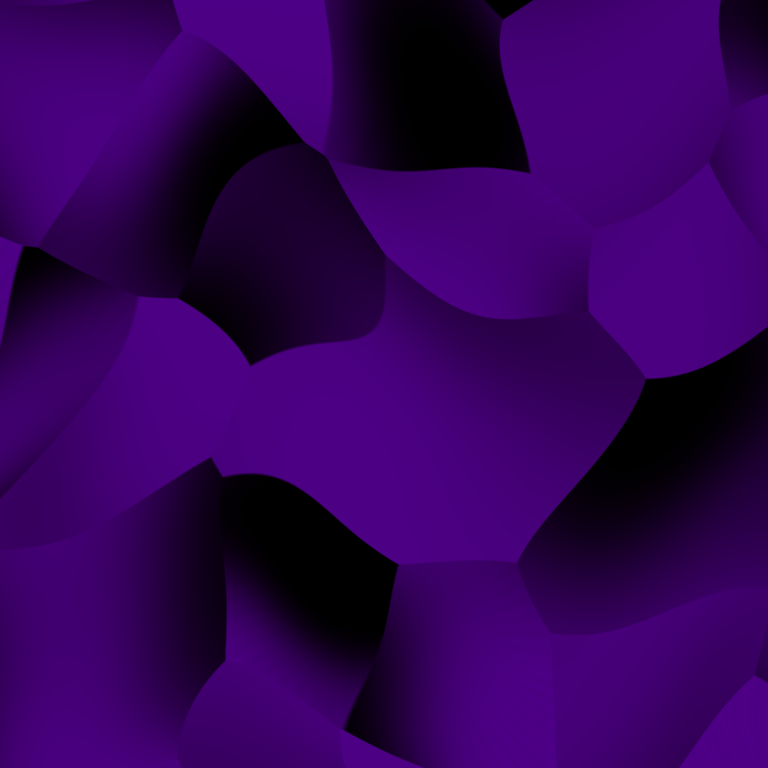
Reproduce this background procedurally as a Shadertoy shader.

```glsl
// Dark violet patchwork: bent, crisp-edged cells of very unequal size, each
// filled with its own soft shading that sinks to black in places.
// Weighted cellular noise makes the cells; layered sines bend and shade them.

#define SCALE 3.8        // cell grid lines per canvas height
#define WEIGHT 0.48      // how much large cells swallow small ones
#define BEND 0.20        // curvature of the borders
#define CELL_SHIFT 1.15  // brightness spread between cells
#define SHADE 0.85       // strength of the shading inside a cell
#define RANGE 1.4        // spread of the summed shading
#define TONE_POWER 2.6   // higher favours the bright tones
#define STREAK 0.014     // faint rays in some cells
#define SEED vec2(7.0, 3.0)
#define VIOLET vec3(0.300, 0.0, 0.520)

vec4 hash4(vec2 p) {
    vec4 q = fract(p.xyxy * vec4(0.1031, 0.1030, 0.0973, 0.1099));
    q += dot(q, q.wzxy + 33.33);
    return fract((q.xxyz + q.yzzw) * q.zywx);
}

vec2 bend(vec2 p) {
    p += BEND * sin(p.yx * 2.1 + vec2(0.4, 2.3));
    return p + 0.3 * BEND * sin(p.yx * 4.7 + vec2(1.9, 5.1));
}

vec2 sitePosition(vec2 id) {
    return id + 0.06 + 0.88 * hash4(id + SEED).xy;
}

// Brightness of cell "id" at p: directional waves around a cell level
float cellTone(vec2 id, vec2 p) {
    vec4 h = hash4(id + SEED + 41.0);
    vec2 q = p - sitePosition(id);
    float angle = 6.2832 * h.x;
    vec2 dir = vec2(cos(angle), sin(angle));
    float along = dot(q, dir);
    float across = dot(q, vec2(-dir.y, dir.x));

    // Low-discrepancy level keeps dark and bright cells evenly mixed
    float level = fract(dot(id, vec2(0.7549, 0.5698)) + 0.3) - 0.5;
    float strength = SHADE * mix(0.35, 1.3, h.y);
    float waves = sin(along * mix(1.6, 3.6, h.z) + 6.2832 * h.w
                      + 0.6 * sin(across * 2.3 + 9.0 * h.y));
    waves += 0.6 * sin(across * mix(1.4, 2.8, h.w) + 6.2832 * h.z
                       + 0.5 * sin(along * 2.9));
    float t = smoothstep(-RANGE, RANGE, CELL_SHIFT * level + strength * waves);
    float tone = 1.0 - pow(1.0 - t, TONE_POWER);

    // Faint rays fanning out from the site
    float rays = sin(48.0 * atan(q.y, q.x + 1e-5)) * smoothstep(0.2, 0.6, length(q));
    return tone * (1.0 + STREAK * rays * step(0.6, h.y));
}

void mainImage(out vec4 fragColor, in vec2 fragCoord) {
    vec2 p = SCALE * fragCoord / iResolution.y;
    float pixel = SCALE / iResolution.y;
    vec2 b = bend(p);
    vec2 base = floor(b);

    // Nearest and second nearest weighted sites
    float d1 = 1e3, d2 = 1e3;
    vec2 id1 = base, id2 = base;
    for (int y = -2; y <= 2; y++)
    for (int x = -2; x <= 2; x++) {
        vec2 id = base + vec2(x, y);
        float w = hash4(id + SEED).z;
        float d = length(b - sitePosition(id)) - WEIGHT * w * w;
        if (d < d1) {
            d2 = d1; id2 = id1;
            d1 = d;  id1 = id;
        } else if (d < d2) {
            d2 = d;  id2 = id;
        }
    }

    // Blend the two cells over about one pixel at their border
    float cover = smoothstep(-1.0, 1.0, (d2 - d1) / (2.0 * pixel));
    float tone = mix(cellTone(id2, b), cellTone(id1, b), cover);
    fragColor = vec4(VIOLET * tone, 1.0);
}
```
